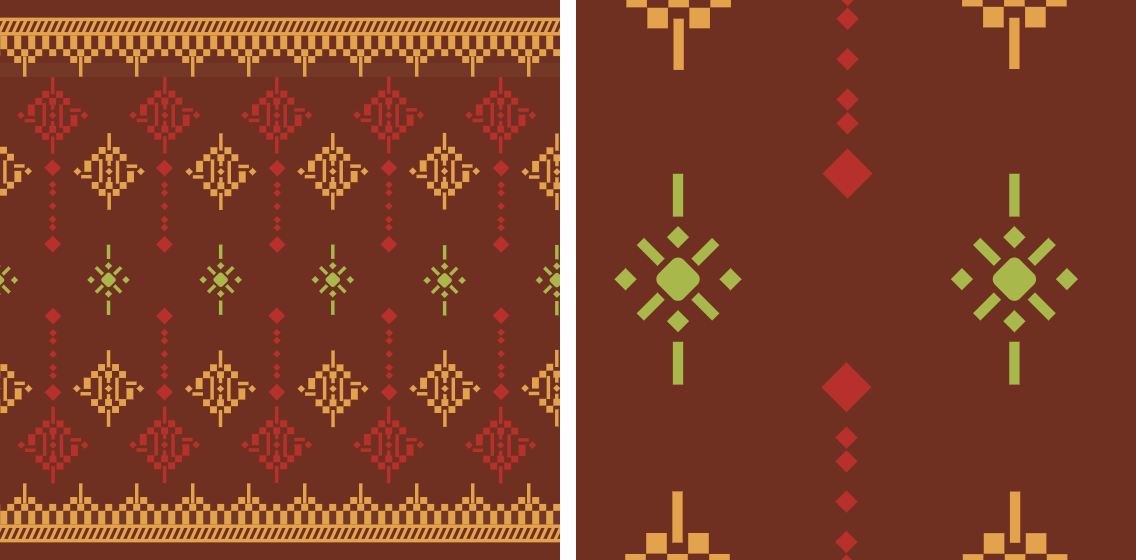
Left: the whole. Right: its middle third, enlarged.
Write a three.js fragment shader that draws this pattern.

```glsl
varying vec2 vUv;

#define GRID 80.0
#define PERIOD 16.0
#define CENTRE_X 7.55
#define RED_ROW 23.54
#define GOLD_ROW 15.5
#define THIN 0.245
#define JITTER 0.1
#define GROUND vec3(0.44, 0.19, 0.13)
#define BAND vec3(0.455, 0.225, 0.15)
#define GOLD vec3(0.89, 0.64, 0.30)
#define RED vec3(0.72, 0.19, 0.17)
#define GREEN vec3(0.66, 0.72, 0.29)

float hash(vec2 p) {
  return fract(sin(dot(p, vec2(127.1, 311.7))) * 43758.5453);
}

float box(vec2 p, vec2 halfSize) {
  vec2 d = abs(p) - halfSize;
  return length(max(d, 0.0)) + min(max(d.x, d.y), 0.0);
}

float diamond(vec2 p, float radius) {
  return (abs(p.x) + abs(p.y) - radius) * 0.7071;
}

float fill(float d) {
  return clamp(0.5 - d / (fwidth(vUv.y) * GRID), 0.0, 1.0);
}

// Local coordinates in a repeated row, nudged slightly per repeat
vec2 rowTile(vec2 p, float x0, float y0) {
  float column = floor((p.x - x0) / PERIOD + 0.5);
  vec2 id = vec2(column, y0);
  vec2 nudge = vec2(hash(id), hash(id + 7.3)) - 0.5;
  return p - vec2(x0 + column * PERIOD, y0) - nudge * JITTER;
}

// Stepped woven lozenge with half-turn symmetry
float medallion(vec2 p) {
  vec2 q = abs(p);
  vec2 cell = vec2(0.49);
  float d = box(q - vec2(1.0, 3.0), cell);
  d = min(d, box(q - vec2(0.0, 2.0), cell));
  d = min(d, box(q - vec2(2.0, 2.0), cell));
  d = min(d, box(q - vec2(0.0, 4.25), vec2(THIN, 1.22)));
  d = min(d, box(q - vec2(0.0, 1.2), vec2(THIN, 0.4)));
  d = min(d, diamond(p, 0.52));
  d = min(d, diamond(q - vec2(4.53, 0.0), 0.54));

  vec2 turned = p.x < 0.0 ? -p : p;
  d = min(d, box(turned - vec2(1.2, -0.1), vec2(THIN, 1.65)));
  d = min(d, box(turned - vec2(3.05, -0.75), vec2(0.49, 0.8)));
  return min(d, box(turned - vec2(3.25, 0.75), vec2(0.75, THIN)));
}

// Rounded core with rays and satellite diamonds
float star(vec2 p) {
  vec2 q = abs(p);
  vec2 diagonal = vec2(q.x + q.y, q.x - q.y) * 0.7071;
  float d = box(diagonal, vec2(0.46)) - 0.38;
  d = min(d, box(diagonal - vec2(1.84, 0.0), vec2(0.7, THIN)));
  d = min(d, diamond(q - vec2(2.5, 0.0), 0.53));
  d = min(d, diamond(q - vec2(0.0, 2.0), 0.53));
  return min(d, box(q - vec2(0.0, 4.0), vec2(THIN, 1.02)));
}

// Vertical string of beads
float beads(vec2 p) {
  vec2 q = abs(p);
  float d = diamond(p, 0.53);
  d = min(d, diamond(q - vec2(0.0, 1.92), 0.53));
  d = min(d, diamond(q - vec2(0.0, 3.05), 0.53));
  return min(d, diamond(q - vec2(0.0, 5.45), 1.19));
}

// Hatched strip and stepped teeth; height is measured from the middle
float border(vec2 p, float height) {
  float strip = abs(height - 36.2) - 1.28;
  float gap = abs(height - 36.2) - 0.78;
  float hatch = (abs(fract(p.x - 0.45 * p.y) - 0.5) - 0.25) * 0.91;
  float d = max(strip, -max(gap, hatch));

  float x = p.x - 3.53;
  float tooth = abs(mod(x + 4.0, 8.0) - 4.0);
  float even = mod(x + 1.0, 2.0) - 1.0;
  float odd = mod(x, 2.0) - 1.0;
  d = min(d, box(vec2(odd, height - 33.97), vec2(0.5, 1.0)));
  d = min(d, box(vec2(even, height - 32.48), vec2(0.5, 0.49)));
  d = min(d, box(vec2(tooth - 1.0, height - 31.5), vec2(0.5, 0.49)));
  return min(d, box(vec2(tooth, height - 30.5), vec2(THIN, 1.45)));
}

void main() {
  vec2 p = vUv * GRID - vec2(0.0, GRID * 0.5);
  float side = p.y < 0.0 ? -1.0 : 1.0;
  float goldX = CENTRE_X + PERIOD * 0.5;

  // Faint bands in the ground
  float bands = min(abs(p.y - 30.0) - 0.98, abs(p.y + 33.97) - 1.0);
  vec3 color = mix(GROUND, BAND, fill(bands));

  // Motifs
  float red = medallion(rowTile(p, CENTRE_X, side * RED_ROW));
  red = min(red, beads(rowTile(p, CENTRE_X, side * 10.56)));
  float gold = medallion(rowTile(p, goldX, side * GOLD_ROW));
  gold = min(gold, border(p, abs(p.y)));
  color = mix(color, RED, fill(red));
  color = mix(color, GOLD, fill(gold));
  color = mix(color, GREEN, fill(star(rowTile(p, goldX, 0.0))));

  gl_FragColor = vec4(color, 1.0);
}
```
